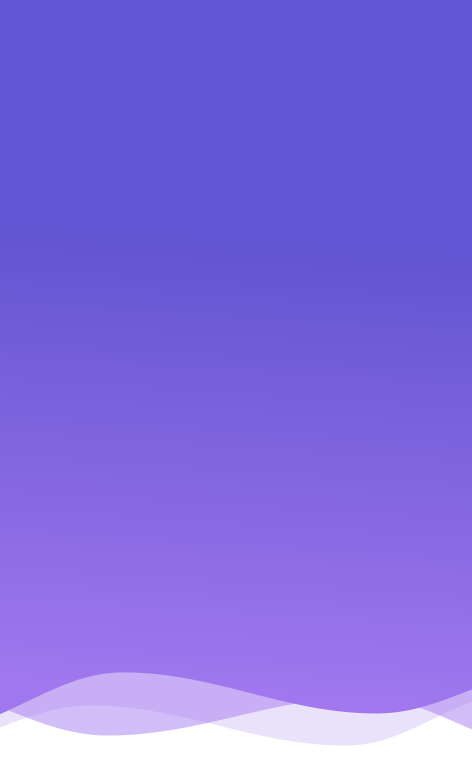
Give the GLSL for this background, as a WebGL 2 fragment shader.

```glsl
#version 300 es
precision highp float;
// A violet vertical gradient, slightly tilted, above three overlapping waves.
// Each wave edge is a smooth curve eased between crest and trough nodes;
// the outer wave clips the other two, whose overlaps set the tint.

uniform vec2 u_resolution;
out vec4 fragColor;

// Sky gradient
const vec3 INDIGO = vec3(0.385, 0.328, 0.822);
const vec3 VIOLET = vec3(0.630, 0.468, 0.938);
const float FADE_START = 0.688;  // height where indigo begins to fade
const float FADE_END = 0.090;    // height where violet is reached
const float TILT = 0.039;        // drop of the gradient from left to right

// Wave tints, from the outer layer to the full overlap
const vec3 LAVENDER = vec3(0.780, 0.682, 0.960);
const vec3 LILAC = vec3(0.820, 0.741, 0.969);
const vec3 MIST = vec3(0.916, 0.886, 0.980);
const vec3 WHITE = vec3(1.0);

// Crests and troughs as (x, height) in canvas fractions
const int NODES = 4;
const vec2 OUTER[NODES] = vec2[](
  vec2(-0.149, 0.0475), vec2(0.260, 0.1245), vec2(0.798, 0.0710), vec2(1.191, 0.1310));
const vec2 COUNTER[NODES] = vec2[](
  vec2(-0.191, 0.1075), vec2(0.228, 0.0423), vec2(0.770, 0.0919), vec2(1.191, 0.0188));
const vec2 INNER[NODES] = vec2[](
  vec2(-0.191, 0.0240), vec2(0.191, 0.0814), vec2(0.734, 0.0292), vec2(1.106, 0.0997));

// Wave height at x, with a half-cosine between neighbouring nodes
float waveHeight(vec2 nodes[NODES], float x) {
  float height = nodes[0].y;
  for (int i = 1; i < NODES; i++) {
    float t = clamp((x - nodes[i - 1].x) / (nodes[i].x - nodes[i - 1].x), 0.0, 1.0);
    height += (nodes[i].y - nodes[i - 1].y) * (0.5 - 0.5 * cos(3.14159 * t));
  }
  return height;
}

// Antialiased coverage of the area below a wave
float below(vec2 nodes[NODES], vec2 uv) {
  float distanceInPixels = (waveHeight(nodes, uv.x) - uv.y) * u_resolution.y;
  return clamp(distanceInPixels + 0.5, 0.0, 1.0);
}

void main() {
  vec2 uv = gl_FragCoord.xy / u_resolution;

  // Tilted sky
  float level = uv.y + TILT * (uv.x - 0.5);
  float fade = clamp((FADE_START - level) / (FADE_START - FADE_END), 0.0, 1.0);
  vec3 sky = mix(INDIGO, VIOLET, fade);

  // Overlapping waves
  float counter = below(COUNTER, uv);
  float inner = below(INNER, uv);
  vec3 water = mix(mix(LAVENDER, LILAC, inner), mix(MIST, WHITE, inner), counter);

  fragColor = vec4(mix(sky, water, below(OUTER, uv)), 1.0);
}
```
